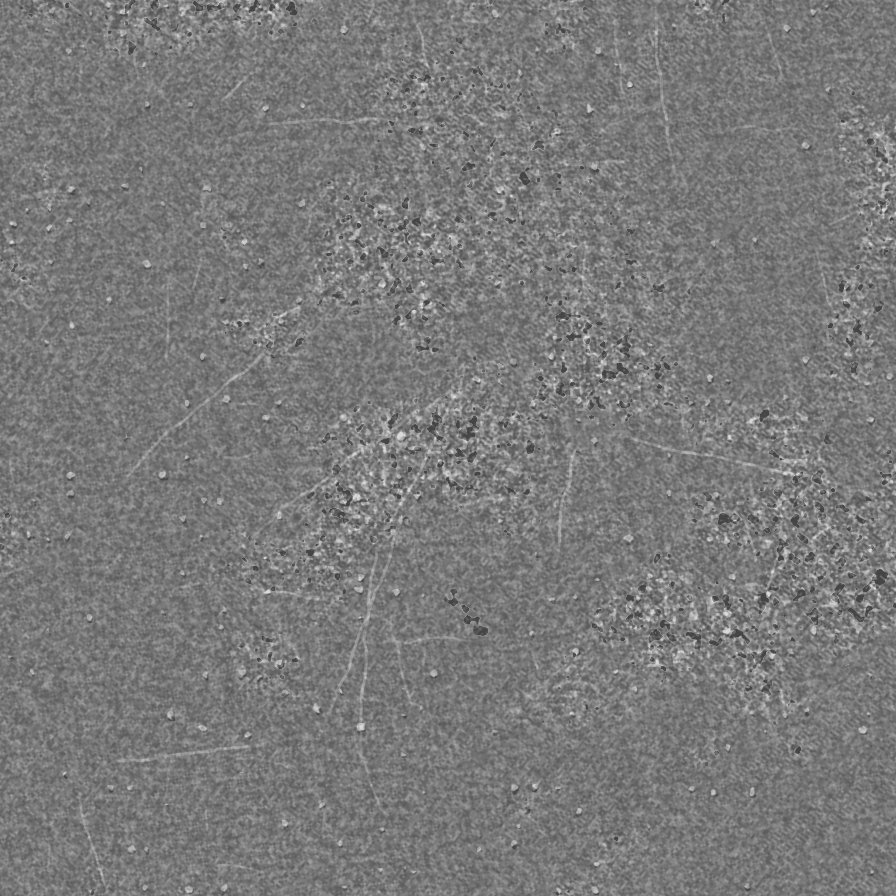
Reproduce this texture map procedurally as a Shadertoy shader.

```glsl
// Worn grey metal relief: fine two-scale grain with patchy contrast,
// clusters of rimmed dark pits, pale specks and thin broken scratches.
// Everything is hashed value noise and distance functions in canvas units.

#define BASE_GREY 0.466
#define GRAIN_FREQ 400.0
#define GRAIN_GAIN 0.235
#define PIT_FREQ 125.0
#define PIT_DEPTH 0.17
#define SPECK_GAIN 0.22
#define SPECK_CELLS 46.0
#define SCRATCH_GAIN 0.16
#define SCRATCH_WIDTH 0.0011
#define SCRATCH_COUNT 64

float hash(vec2 p) {
    return fract(sin(dot(p, vec2(127.1, 311.7))) * 43758.55);
}

float noise(vec2 p) {
    vec2 cell = floor(p), f = fract(p);
    f = f * f * (3.0 - 2.0 * f);
    float low = mix(hash(cell), hash(cell + vec2(1, 0)), f.x);
    float high = mix(hash(cell + vec2(0, 1)), hash(cell + vec2(1, 1)), f.x);
    return mix(low, high, f.y);
}

float segmentDistance(vec2 p, vec2 a, vec2 b) {
    vec2 d = b - a;
    return length(p - a - d * clamp(dot(p - a, d) / dot(d, d), 0.0, 1.0));
}

// Slightly bowed, wobbling line from a to b with fading ends
float scratch(vec2 p, vec2 a, vec2 b, float halfWidth, float seed, float pixel) {
    vec2 d = b - a, q = p - a;
    float len = length(d);
    float along = dot(q, d) / (len * len);
    float side = (q.x * d.y - q.y * d.x) / len;
    if (along < 0.0 || along > 1.0 || abs(side) > 0.03) return 0.0;
    side += len * 0.08 * (seed - 0.5) * sin(3.1416 * along);
    side += 0.006 * (noise(vec2(along * len * 45.0, seed * 91.0)) - 0.5);
    float ends = smoothstep(0.0, 0.1, along) * (1.0 - smoothstep(0.65, 1.0, along));
    return ends * (1.0 - smoothstep(halfWidth - 0.5 * pixel, halfWidth + pixel, abs(side)));
}

// Long scratches fanning over the plate, then many short random ones
float scratches(vec2 p, float pixel) {
    vec4 longLines[10] = vec4[10](
        vec4(0.515, 0.575, 0.24, 0.37), vec4(0.52, 0.59, 0.425, 0.40),
        vec4(0.445, 0.42, 0.345, 0.16), vec4(0.42, 0.40, 0.40, 0.11),
        vec4(0.31, 0.615, 0.11, 0.43), vec4(0.73, 1.0, 0.755, 0.78),
        vec4(0.645, 0.505, 0.62, 0.36), vec4(0.43, 0.866, 0.27, 0.863),
        vec4(0.69, 0.515, 0.99, 0.45), vec4(0.12, 0.147, 0.32, 0.175));
    float mark = 0.0;
    for (int i = 0; i < 10; i++) {
        vec4 l = longLines[i];
        float seed = hash(vec2(float(i), 4.0));
        mark = max(mark, scratch(p, l.xy, l.zw, SCRATCH_WIDTH * 1.25, seed, pixel));
    }
    for (int i = 0; i < SCRATCH_COUNT; i++) {
        float k = float(i);
        vec2 start = vec2(hash(vec2(k, 1.0)), hash(vec2(k, 2.0)));
        float turn = hash(vec2(k, 3.0)), seed = hash(vec2(k, 5.0));
        float angle = i % 3 == 0 ? -0.3 + 1.1 * turn : 1.25 + 0.7 * turn;
        float len = 0.03 + 0.11 * seed * seed;
        vec2 end = start + len * vec2(cos(angle), sin(angle));
        float strength = 0.4 + 0.5 * hash(vec2(k, 6.0));
        mark = max(mark, strength * scratch(p, start, end, SCRATCH_WIDTH, seed, pixel));
    }
    return mark * (0.45 + 0.75 * noise(p * 160.0));
}

// Jittered pale dots, each with a darker lower flank
float specks(vec2 p, float density, float pixel) {
    vec2 g = p * SPECK_CELLS, cell = floor(g);
    float present = step(hash(cell + 17.0), density);
    vec2 jitter = 0.25 + 0.5 * vec2(hash(cell + 31.0), hash(cell + 57.0));
    vec2 q = (g - cell - jitter) / SPECK_CELLS;
    q += 0.004 * (vec2(noise(p * 230.0), noise(p * 230.0 + 40.0)) - 0.5);
    float radius = 0.0015 + 0.0025 * hash(cell + 73.0);
    float light = 1.0 - smoothstep(radius - pixel, radius + pixel, length(q));
    float dark = 1.0 - smoothstep(radius - pixel, radius + pixel, length(q + vec2(-0.001, 0.003)));
    return present * (light - 0.6 * dark * (1.0 - light));
}

void mainImage(out vec4 fragColor, in vec2 fragCoord) {
    float pixel = 1.0 / min(iResolution.x, iResolution.y);
    vec2 p = fragCoord * pixel;
    vec2 turned = mat2(0.8, 0.6, -0.6, 0.8) * p;

    // Wear: broad patches, one diagonal worn band, one narrow gouge
    float patches = 0.6 * noise(p * 7.0 + 3.0) + 0.4 * noise(p * 19.0 + 8.0);
    float band = 1.0 - smoothstep(0.02, 0.14, segmentDistance(p, vec2(0.50, 0.88), vec2(0.70, 0.69)));
    float gouge = 1.0 - smoothstep(0.006, 0.014, segmentDistance(p, vec2(0.505, 0.335), vec2(0.543, 0.292)));
    float wear = clamp(smoothstep(0.48, 0.85, patches) + 0.75 * band * (0.4 + patches), 0.0, 1.0);
    float spot = 1.0 - smoothstep(0.85, 1.1, length((p - vec2(0.665, 0.525)) / vec2(0.032, 0.026)));

    // Grain with faint horizontal streaks
    float grain = 0.58 * (noise(turned * GRAIN_FREQ) - 0.5)
                + 0.42 * (noise(turned.yx * GRAIN_FREQ * 0.62 + 9.0) - 0.5)
                + 0.16 * (noise(p * vec2(55.0, 260.0)) - 0.5);
    grain *= GRAIN_GAIN * (0.95 + 0.55 * wear) * (1.0 - 0.35 * spot) * 1.35;
    float shade = BASE_GREY + grain + 1.3 * grain * grain;

    // Pits with raised rims, only where the surface is worn
    float pit = 0.75 * noise(turned * PIT_FREQ) + 0.25 * noise(p * PIT_FREQ * 2.1);
    pit += 0.20 * wear + 0.33 * gouge - 0.14;
    float hollow = smoothstep(0.73, 0.79, pit);
    float rim = smoothstep(0.60, 0.72, pit) * (1.0 - hollow);
    shade += (0.07 * rim - PIT_DEPTH * hollow) * max(smoothstep(0.05, 0.5, wear), gouge);

    // Pale crumbs, dots and scratches
    shade += 0.20 * wear * smoothstep(0.62, 0.88, noise(p * 210.0 + 5.0));
    shade += SPECK_GAIN * specks(p, 0.05 + 0.25 * patches * patches, pixel);
    shade += SCRATCH_GAIN * scratches(p, pixel);

    fragColor = vec4(vec3(clamp(shade, 0.27, 0.85)), 1.0);
}
```
